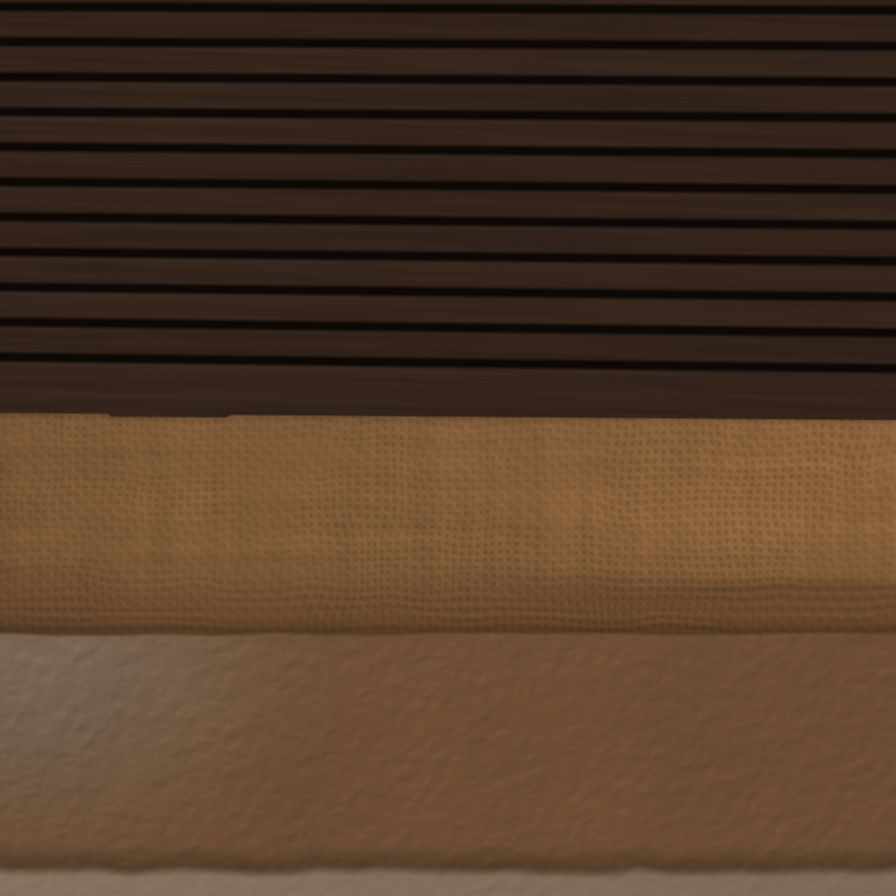
Write a three.js fragment shader that draws this texture.

```glsl
// Three stacked materials: dark slatted wood, a woven cloth band, rough plaster.
// Slats repeat along slightly tilted lines; cloth is crossed sine threads bent
// by value noise; plaster is lit from the slope of a noise height field.
varying vec2 vUv;

const vec3 WOOD = vec3(0.205, 0.142, 0.104);
const vec3 GROOVE = vec3(0.050, 0.032, 0.022);
const vec3 CLOTH = vec3(0.485, 0.345, 0.215);
const vec3 CLOTH_WARM = vec3(0.555, 0.395, 0.235);
const vec3 HEM = vec3(0.345, 0.240, 0.152);
const vec3 PLASTER = vec3(0.420, 0.302, 0.205);
const vec3 PLASTER_COOL = vec3(0.465, 0.390, 0.325);
const vec3 LEDGE = vec3(0.515, 0.435, 0.360);

const vec2 LAST_GROOVE = vec2(0.6016, 0.5885); // height at left and right side
const vec2 SLAT_PITCH = vec2(0.0391, 0.0400);  // spacing at left and right side
const float THREADS = 112.0;
const float CLOTH_BOTTOM = 0.292;
const float LEDGE_TOP = 0.030;

float hash(vec2 p) {
  return fract(sin(dot(p, vec2(127.1, 311.7))) * 43758.5453);
}

float noise(vec2 p) {
  vec2 i = floor(p), f = fract(p);
  f = f * f * (3.0 - 2.0 * f);
  return mix(mix(hash(i), hash(i + vec2(1.0, 0.0)), f.x),
             mix(hash(i + vec2(0.0, 1.0)), hash(i + vec2(1.0, 1.0)), f.x), f.y);
}

float fbm(vec2 p) {
  float sum = 0.0, gain = 0.5;
  for (int i = 0; i < 4; i++) {
    sum += gain * noise(p);
    p = p * 2.03 + 17.3;
    gain *= 0.5;
  }
  return sum;
}

vec3 slats(vec2 p) {
  float pitch = mix(SLAT_PITCH.x, SLAT_PITCH.y, p.x);
  float row = (p.y - mix(LAST_GROOVE.x, LAST_GROOVE.y, p.x)) / pitch;
  float slat = floor(row);
  float across = fract(row);
  float gap = min(across, 1.0 - across) * pitch;

  // Long grain streaks, shifted on every slat
  float grain = fbm(vec2(p.x * 5.0 + slat * 7.3, p.y * 190.0 + p.x * 6.0));
  vec3 color = WOOD * (0.86 + 0.28 * grain);
  color += vec3(0.014, 0.016, 0.018) * smoothstep(0.6, 0.9, across)
         * smoothstep(0.75, 0.1, p.x) * step(slat, 20.0);
  color *= 0.96 + 0.08 * hash(vec2(slat, 3.0));
  float inGroove = 1.0 - smoothstep(0.0022, 0.0078, gap);
  // No groove lies below the last one
  inGroove *= step(-0.5, row);
  return mix(color, GROOVE, inGroove);
}

vec3 cloth(vec2 p) {
  vec2 bend = vec2(noise(p * 23.0), noise(p * 23.0 + 40.0)) - 0.5;
  vec2 t = p * THREADS + bend * 1.1;
  t.y += p.x * 2.0;
  // Crossed threads, alternating over and under
  vec2 thread = 0.5 + 0.5 * cos(6.28318 * t);
  float knot = thread.x * thread.y;
  float twill = 0.5 + 0.5 * sin(6.28318 * (t.x + t.y) * 0.5);
  float patchy = smoothstep(0.25, 0.7, fbm(p * vec2(14.0, 18.0)));
  float streaks = noise(vec2(p.x * 75.0, p.y * 5.0)) + noise(vec2(p.x * 6.0, p.y * 85.0)) - 1.0;

  float warmth = smoothstep(0.3, 1.0, p.x) * smoothstep(0.33, 0.42, p.y);
  vec3 color = mix(CLOTH, CLOTH_WARM, warmth * 0.75);
  float relief = 0.035 - 0.15 * knot * (0.45 + 0.55 * patchy) + 0.045 * (twill - 0.5);
  color *= 1.0 + relief + 0.065 * streaks + 0.08 * (fbm(p * 65.0) - 0.47);

  // Shaded hem: soft at left, with a crisper fold at right
  float softness = mix(0.055, 0.009, smoothstep(0.35, 0.9, p.x));
  float fold = 0.352 + 0.004 * (noise(vec2(p.x * 18.0, 2.0)) - 0.5);
  float hem = 1.0 - smoothstep(fold - softness, fold + softness, p.y);
  float ribs = 0.5 + 0.5 * cos(6.28318 * (p.y * 92.0 + bend.y * 0.5));
  vec3 hemColor = HEM * (1.13 + 0.10 * (ribs - 0.5) + relief);
  color = mix(color, hemColor, hem * 0.85);
  color *= 1.0 - 0.22 * (1.0 - smoothstep(CLOTH_BOTTOM, CLOTH_BOTTOM + 0.022, p.y));
  return color * mix(0.95, 1.0, smoothstep(0.0, 0.18, p.x));
}

float plasterHeight(vec2 p) {
  vec2 slanted = vec2(p.x + 0.45 * p.y, p.y - 0.35 * p.x);
  return fbm(slanted * vec2(62.0, 88.0));
}

vec3 plaster(vec2 p) {
  float slope = plasterHeight(p) - plasterHeight(p + vec2(0.003, -0.004));
  float cool = smoothstep(0.42, 0.0, length((p - vec2(0.0, 0.25)) * vec2(1.0, 1.7)));
  vec3 color = mix(PLASTER, PLASTER_COOL, cool * 0.9);
  color += 0.018 * smoothstep(0.18, 0.29, p.y) * (1.0 - p.x);
  color *= 1.0 + 0.20 * slope + 0.08 * (fbm(p * 9.0) - 0.47);

  // Soft shadow above the pale ledge
  float edge = LEDGE_TOP + 0.005 * (noise(vec2(p.x * 28.0, 8.0)) - 0.5);
  float shadow = smoothstep(edge + 0.030, edge + 0.002, p.y);
  color *= 1.0 - 0.20 * shadow;
  vec3 ledge = LEDGE * (1.0 + 0.12 * slope) * mix(1.02, 0.94, p.x);
  return mix(ledge, color, smoothstep(edge - 0.010, edge + 0.004, p.y));
}

void main() {
  vec2 p = vUv;
  float notch = smoothstep(0.118, 0.126, p.x) - smoothstep(0.250, 0.260, p.x);
  float woodEdge = mix(0.539, 0.531, p.x) - 0.003 * notch;
  float clothEdge = CLOTH_BOTTOM + 0.003 * (noise(vec2(p.x * 16.0, 5.0)) - 0.5);

  vec3 color = mix(plaster(p), cloth(p), smoothstep(clothEdge - 0.003, clothEdge + 0.003, p.y));
  color *= 1.0 - 0.12 * smoothstep(woodEdge - 0.009, woodEdge, p.y);
  color = mix(color, slats(p), smoothstep(woodEdge - 0.0015, woodEdge + 0.0015, p.y));
  gl_FragColor = vec4(color, 1.0);
}
```
